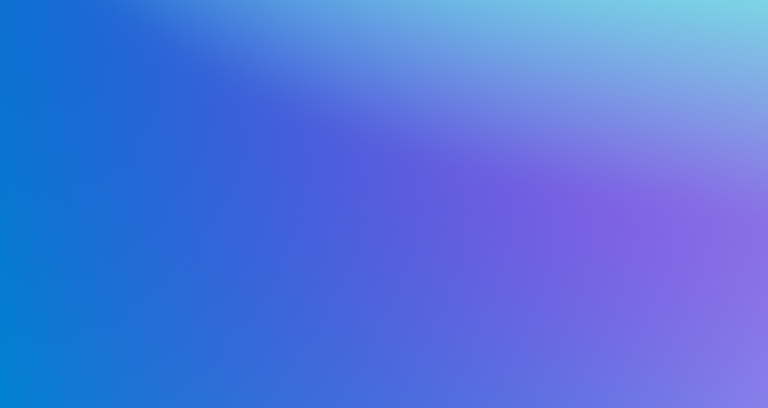
This background is drawn by a WebGL 1 fragment shader. Its source:

```glsl
precision highp float;

uniform vec2 u_resolution;

// Colours along the crest of the wave, left to right
const vec3 CREST_BLUE   = vec3(0.05, 0.43, 0.82);
const vec3 CREST_COBALT = vec3(0.21, 0.345, 0.85);
const vec3 CREST_VIOLET = vec3(0.51, 0.31, 0.89);
const vec3 CREST_ORCHID = vec3(0.54, 0.43, 0.90);

// Colours along the floor, left to right
const vec3 FLOOR_AZURE    = vec3(0.00, 0.51, 0.82);
const vec3 FLOOR_BLUE     = vec3(0.25, 0.37, 0.86);
const vec3 FLOOR_INDIGO   = vec3(0.31, 0.43, 0.87);
const vec3 FLOOR_LAVENDER = vec3(0.53, 0.50, 0.92);

// Glow above the crest
const vec3 GLOW_LEFT  = vec3(0.36, 0.82, 0.90);
const vec3 GLOW_RIGHT = vec3(0.49, 0.83, 0.90);
const float GLOW_REACH = 0.53;
const float GLOW_SOFTNESS = 0.045;

// Crest curve: an exponential falling from the upper left
const float CREST_BASE = 0.40;
const float CREST_HEIGHT = 0.83;
const float CREST_DECAY = 2.5;

// Cubic Bezier blend of four colours
vec3 colourCurve(vec3 a, vec3 b, vec3 c, vec3 d, float t) {
  float s = 1.0 - t;
  return s * s * s * a + 3.0 * s * t * (s * b + t * c) + t * t * t * d;
}

// Smooth version of max(x, 0)
float softRamp(float x, float softness) {
  return 0.5 * (x + sqrt(x * x + softness * softness));
}

void main() {
  vec2 uv = gl_FragCoord.xy / u_resolution;
  float crest = CREST_BASE + CREST_HEIGHT * exp(-CREST_DECAY * uv.x);

  // Body: blend from the floor up to the crest
  vec3 crestColour = colourCurve(CREST_BLUE, CREST_COBALT, CREST_VIOLET, CREST_ORCHID, uv.x);
  vec3 floorColour = colourCurve(FLOOR_AZURE, FLOOR_BLUE, FLOOR_INDIGO, FLOOR_LAVENDER, uv.x);
  float rise = clamp(uv.y / crest, 0.0, 1.0);
  vec3 colour = mix(floorColour, crestColour, rise * (1.5 - 0.5 * rise));

  // Cyan glow growing with height above the crest
  float glow = softRamp(uv.y - crest, GLOW_SOFTNESS) / GLOW_REACH;
  vec3 glowColour = mix(GLOW_LEFT, GLOW_RIGHT, uv.x);
  colour = mix(colour, glowColour, clamp(glow, 0.0, 1.0));

  gl_FragColor = vec4(colour, 1.0);
}
```
